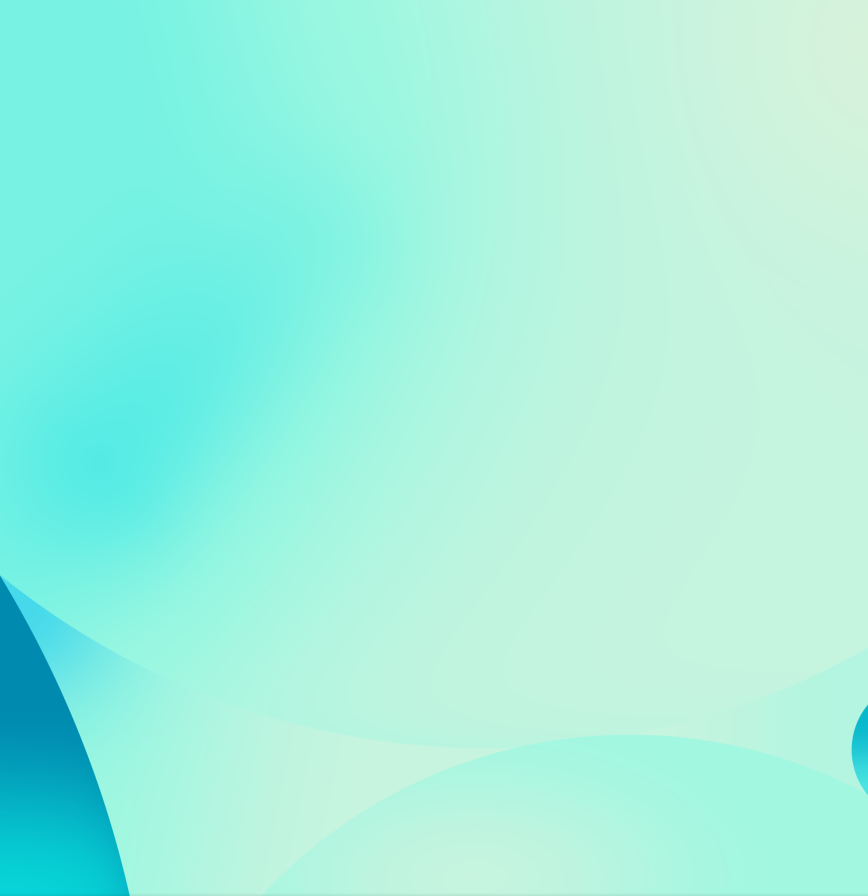
A Shadertoy shader for this background:

```glsl
const vec3 CYAN  = vec3(0.32, 0.92, 0.90);
const vec3 AQUA  = vec3(0.47, 0.95, 0.89);
const vec3 MINT  = vec3(0.61, 0.97, 0.88);
const vec3 PALE  = vec3(0.775, 0.955, 0.875);
const vec3 CREAM = vec3(0.84, 0.95, 0.86);
const vec3 TEAL  = vec3(0.00, 0.54, 0.69);
const vec3 TURQUOISE = vec3(0.03, 0.83, 0.84);

// Circles: centre.xy, radius, in canvas heights
const vec3 DISC = vec3(0.544, 1.027, 0.862);
const vec3 HILL = vec3(0.703, -0.380, 0.560);
const vec3 WAVE = vec3(-1.016, -0.262, 1.190);
const vec3 BEAD = vec3(1.030, 0.163, 0.0795);

const vec2 GLOW_START = vec2(0.115, 0.485);
const vec2 GLOW_END   = vec2(0.330, 0.720);

float circle(vec2 p, vec3 c) {
    return length(p - c.xy) - c.z;
}

float cover(float d) {
    return smoothstep(0.75, -0.75, d * iResolution.y);
}

float glow(vec2 p, vec2 centre, float radius) {
    vec2 q = (p - centre) / radius;
    return exp(-dot(q, q));
}

// Large disc: a curved aqua to mint to pale ramp with a slanted cyan glow
vec3 discColor(vec2 p, float d) {
    float bend = 0.82 - p.y;
    float t = p.x - 0.42 + 0.8 * bend * bend;
    vec3 col = mix(AQUA, MINT, smoothstep(-0.28, 0.02, t));
    col = mix(col, PALE, 1.0 - exp(-pow(max(t, 0.0) / 0.2, 1.35)));

    vec2 axis = GLOW_END - GLOW_START;
    float along = clamp(dot(p - GLOW_START, axis) / dot(axis, axis), 0.0, 1.0);
    float streak = glow(p, GLOW_START + along * axis, 0.115);
    col = mix(col, CYAN, streak * mix(0.92, 0.35, along));

    col = mix(col, CREAM, glow(p, vec2(1.0, 0.95), 0.22));
    float rim = exp(d / 0.035) * glow(p, vec2(0.48, 0.17), 0.28);
    return mix(col, MINT, 0.3 * rim);
}

// Space below the disc: cyan corner, pale middle, mint sides
vec3 floorColor(vec2 p) {
    vec3 col = mix(MINT, PALE, smoothstep(0.08, 0.42, p.x + 0.2 * (0.2 - p.y)));
    col = mix(col, MINT, 0.45 * smoothstep(0.72, 0.95, p.x));
    return mix(col, vec3(0.27, 0.85, 0.92), glow(p, vec2(0.025, 0.325), 0.115));
}

// Hill: mint rim around a pale lower left
vec3 hillColor(vec2 p) {
    vec2 q = (p - vec2(0.53, 0.02)) * vec2(0.75, 1.4);
    return mix(PALE, MINT, 0.85 * smoothstep(0.0, 0.26, length(q)));
}

void mainImage(out vec4 fragColor, in vec2 fragCoord) {
    vec2 p = fragCoord / iResolution.y;
    float disc = circle(p, DISC);
    float wave = circle(p, WAVE);
    float bead = circle(p, BEAD);

    vec3 col = mix(floorColor(p), discColor(p, disc), cover(disc));
    col = mix(col, hillColor(p), cover(circle(p, HILL)));

    // Dark wave, brightest at the bottom and shaded along its edge
    vec3 waveCol = mix(TURQUOISE, TEAL, smoothstep(0.0, 0.22, p.y));
    waveCol = mix(waveCol, TEAL, 0.35 * exp(wave / 0.03));
    col = mix(col, waveCol, cover(wave));

    // Small bead cut by the right side
    vec3 beadCol = mix(vec3(0.30, 0.90, 0.89), vec3(0.03, 0.72, 0.80),
                       smoothstep(0.11, 0.20, p.y));
    col = mix(col, beadCol, cover(bead));

    // Faint shade along the bottom
    col *= 1.0 - 0.06 * smoothstep(0.004, 0.0, p.y);
    fragColor = vec4(col, 1.0);
}
```
